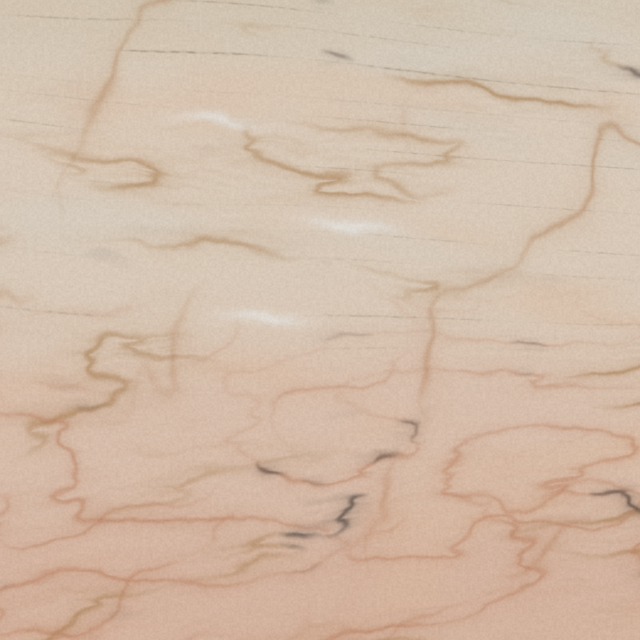
Write a Shadertoy shader that draws this texture.

```glsl
// Polished cream-to-rose marble with long ochre veins, a fine pink web below,
// dashed bedding lines, a few smoky streaks and pale flecks. Veins are level
// lines of stretched gradient noise, drawn by their estimated distance.

const vec3 STONE_TOP    = vec3(0.815, 0.768, 0.695);
const vec3 STONE_CREAM  = vec3(0.848, 0.785, 0.718);
const vec3 STONE_BLUSH  = vec3(0.842, 0.742, 0.670);
const vec3 STONE_ROSE   = vec3(0.828, 0.700, 0.622);
const vec3 COOL_CLOUD   = vec3(0.825, 0.800, 0.755);
const vec3 WARM_CLOUD   = vec3(0.850, 0.715, 0.605);
const vec3 OCHRE_VEIN   = vec3(0.660, 0.500, 0.330);
const vec3 PINK_VEIN    = vec3(0.720, 0.490, 0.365);
const vec3 BEDDING_GREY = vec3(0.600, 0.550, 0.470);
const vec3 SMOKE        = vec3(0.360, 0.310, 0.285);
const vec3 FLECK_WHITE  = vec3(0.890, 0.890, 0.880);

const float BEDDING_COUNT = 25.0;
const float GRAIN_SCALE   = 260.0;
const float GRAIN_AMOUNT  = 0.030;
const int   FLECK_COUNT   = 3;

float hash(vec2 p) {
    vec3 q = fract(vec3(p.xyx) * 0.1031);
    q += dot(q, q.yzx + 33.33);
    return fract((q.x + q.y) * q.z);
}

float slope(vec2 cell, vec2 offset) {
    float angle = 6.2832 * hash(cell);
    return dot(vec2(cos(angle), sin(angle)), offset);
}

// Gradient noise, roughly -0.7 to 0.7
float noise(vec2 p) {
    vec2 i = floor(p), f = p - i;
    vec2 u = f * f * f * (f * (f * 6.0 - 15.0) + 10.0);
    vec2 e = vec2(1.0, 0.0);
    return mix(mix(slope(i, f), slope(i + e.xy, f - e.xy), u.x),
               mix(slope(i + e.yx, f - e.yx), slope(i + 1.0, f - 1.0), u.x), u.y);
}

float fbm(vec2 p, float gain) {
    float sum = 0.0, amplitude = 1.0;
    for (int i = 0; i < 4; i++) {
        sum += amplitude * noise(p);
        p = p * 2.07 + vec2(17.3, 9.1);
        amplitude *= gain;
    }
    return sum;
}

// Approximate distance to a level line of stretched noise, in canvas units
float veinDistance(vec2 p, vec2 scale, float seed, float gain) {
    const float STEP = 0.0015;
    vec2 origin = vec2(seed, seed * 1.7);
    float f  = fbm(p * scale + origin, gain) - 0.06;
    float fx = fbm((p + vec2(STEP, 0.0)) * scale + origin, gain) - 0.06;
    float fy = fbm((p + vec2(0.0, STEP)) * scale + origin, gain) - 0.06;
    return abs(f) / (length(vec2(fx - f, fy - f)) / STEP + 1.2);
}

// Crisp core inside a soft stain
float vein(float d, float width) {
    return 0.65 * exp(-d * d / (width * width)) + 0.35 * exp(-d / (width * 3.5));
}

// Patchy 0..1 mask that fades veins in and out
float patches(vec2 p, vec2 scale, float seed, float low, float high) {
    return smoothstep(low, high, noise(p * scale + seed) + 0.4 * noise(p * scale * 2.7 + seed));
}

vec3 stoneColour(vec2 uv, vec2 p) {
    float h = uv.y + 0.09 * noise(p * vec2(1.3, 3.0) + 4.0);
    vec3 c = mix(STONE_ROSE, STONE_BLUSH, smoothstep(0.02, 0.34, h));
    c = mix(c, STONE_CREAM, smoothstep(0.32, 0.58, h));
    c = mix(c, STONE_TOP, smoothstep(0.82, 1.04, h));
    float upper = smoothstep(0.45, 0.65, uv.y);
    c = mix(c, COOL_CLOUD, 0.65 * upper * patches(p, vec2(1.8, 6.0), 21.0, 0.0, 0.5));
    return mix(c, WARM_CLOUD, 0.5 * (1.0 - 0.5 * upper) * patches(p, vec2(2.0, 6.5), 37.0, 0.0, 0.6));
}

float beddingLines(vec2 p) {
    float band = p.y * BEDDING_COUNT + 0.9 * noise(p * vec2(1.6, 4.0) + 8.0);
    float row = floor(band);
    float centre = 0.3 + 0.4 * hash(vec2(row, 3.0));
    float d = abs(band - row - centre) / BEDDING_COUNT;
    float dash = smoothstep(-0.2, 0.35, noise(vec2(p.x * 4.0, row * 7.3)));
    float speckle = smoothstep(-0.3, 0.3, noise(p * vec2(75.0, 110.0)));
    return exp(-d * d / 2.6e-6) * dash * mix(0.3, 1.0, speckle) * hash(vec2(row, 11.0));
}

void mainImage(out vec4 fragColor, in vec2 fragCoord) {
    vec2 uv = fragCoord / iResolution.y;

    // Bedding rises to the right below and falls to the right above
    vec2 p = uv;
    p.y += mix(-0.12, 0.08, smoothstep(0.25, 0.65, uv.y)) * (uv.x - 0.5);
    vec2 crinkle = vec2(noise(uv * 13.0), noise(uv * 13.0 + 51.0));
    vec2 fine = vec2(noise(uv * 45.0 + 7.0), noise(uv * 45.0 + 83.0));
    vec2 q = p + 0.013 * crinkle + 0.004 * fine;

    float lower = 1.0 - smoothstep(0.28, 0.60, uv.y);
    vec3 colour = stoneColour(uv, p);
    colour = mix(colour, BEDDING_GREY, 0.65 * beddingLines(p) * (1.0 - 0.75 * lower));

    // Vein systems: long ochre, pink web, and wandering cross veins
    float ochre = veinDistance(q, vec2(1.5, 6.5), 12.4, 0.42);
    float web   = veinDistance(q, vec2(2.3, 8.5), 31.7, 0.34);
    float mesh  = veinDistance(q, vec2(3.2, 7.0), 64.2, 0.30);
    float cross = veinDistance(q + 0.015 * crinkle, vec2(2.6, 1.6), 45.9, 0.40);

    float ochreMask = patches(p, vec2(2.4, 5.0), 73.0, -0.22, 0.40);
    colour = mix(colour, OCHRE_VEIN, 0.62 * vein(ochre, 0.0042) * ochreMask);
    float webMask = lower * mix(0.35, 1.0, patches(p, vec2(3.0, 7.0), 18.0, -0.3, 0.3));
    colour = mix(colour, PINK_VEIN, 0.52 * vein(web, 0.0034) * webMask);
    colour = mix(colour, PINK_VEIN, 0.42 * vein(mesh, 0.0030) * lower * patches(p, vec2(3.0, 5.0), 91.0, -0.25, 0.35));
    float crossMask = patches(uv, vec2(2.5, 2.5), 27.0, -0.1, 0.35);
    colour = mix(colour, mix(OCHRE_VEIN, PINK_VEIN, 0.3 + 0.5 * lower), 0.45 * vein(cross, 0.0042) * crossMask);

    // Smoky streaks follow short stretches of the long veins
    float smoke = vein(ochre, 0.0036) * patches(p, vec2(5.0, 8.0), 57.0, 0.34, 0.62);
    smoke += vein(web, 0.0030) * lower * patches(p, vec2(5.5, 9.0), 39.0, 0.30, 0.58);
    colour = mix(colour, SMOKE, 0.75 * min(smoke, 1.0));

    // Pale lens-shaped flecks
    for (int i = 0; i < FLECK_COUNT; i++) {
        float id = float(i);
        vec2 centre = vec2(0.25 + 0.6 * hash(vec2(id, 5.0)), 0.5 + 0.15 * id);
        vec2 r = (q - centre) / vec2(0.065, 0.010);
        colour = mix(colour, FLECK_WHITE, 0.7 * exp(-dot(r, r)));
    }

    // Crystalline grain
    float grain = noise(uv * GRAIN_SCALE) + 0.6 * noise(uv * GRAIN_SCALE * 0.45 + 13.0);
    colour += GRAIN_AMOUNT * grain;
    fragColor = vec4(clamp(colour, 0.0, 1.0), 1.0);
}
```
